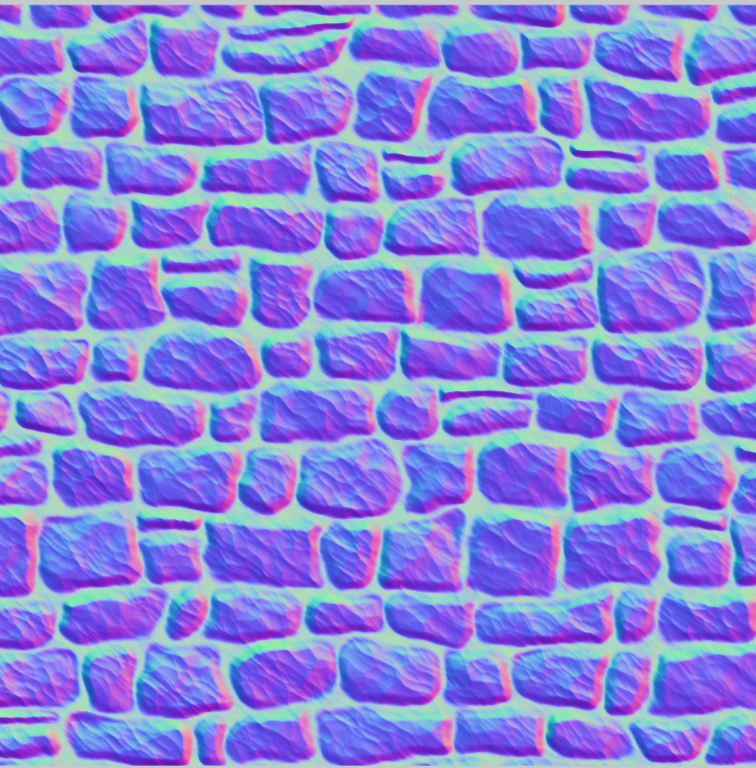
Write a WebGL 2 fragment shader that draws this texture map.

```glsl
#version 300 es
precision highp float;
// Tangent-space normal map of a rough stone wall laid in uneven courses.
// Rounded boxes in jittered rows form the stones, stretched cellular noise
// chisels their faces, and the height differences become the normal colour.
uniform vec2 u_resolution;
out vec4 fragColor;

const float ROWS = 12.2;
const float COLUMNS = 8.6;
const vec2 JOINT = vec2(0.0004, 0.0017);
const vec2 FACE_TILT = vec2(-0.06, -0.31);
const vec2 MORTAR_TILT = vec2(0.42, 1.25);
const vec3 BORDER_COLOR = vec3(0.77, 0.79, 0.79);

float hash(vec2 p) {
    vec3 q = fract(p.xyx * vec3(0.1031, 0.1130, 0.0973));
    q += dot(q, q.yzx + 33.33);
    return fract((q.x + q.y) * q.z);
}

vec2 hash2(vec2 p) {
    return vec2(hash(p), hash(p + 47.3));
}

// Layered sines for bends and lumps
float waves(vec2 p, float phase) {
    return 0.5 * sin(p.x + 1.7 * p.y + phase)
         + 0.3 * sin(2.3 * p.x - 1.9 * p.y + 2.1 * phase)
         + 0.2 * sin(3.1 * p.x + 4.3 * p.y + 3.7 * phase);
}

// Squared distance to the nearest scattered point
float cellular(vec2 p) {
    vec2 cell = floor(p);
    float nearest = 4.0;
    for (int y = -1; y <= 1; y++)
    for (int x = -1; x <= 1; x++) {
        vec2 id = cell + vec2(x, y);
        vec2 d = id + hash2(id + 100.0) - p;
        nearest = min(nearest, dot(d, d));
    }
    return nearest;
}

// Chisel marks running down to the right
float grain(vec2 p) {
    p += 0.006 * vec2(waves(p * 31.0, 1.0), waves(p * 37.0, 4.0));
    vec2 q = vec2(dot(p, vec2(0.77, -0.64)), dot(p, vec2(0.64, 0.77)));
    return 0.0066 * cellular(q * vec2(25.0, 45.0))
         + 0.0034 * cellular(q * vec2(52.0, 98.0) + 9.0);
}

// Jittered interval around x: lower edge, upper edge, index
float edgeAt(float i, float seed, float jitter) {
    return i + jitter * (hash(vec2(i + 20.0, seed)) - 0.5);
}

vec3 span(float x, float seed, float jitter) {
    float i = floor(x);
    i += step(edgeAt(i + 1.0, seed, jitter), x) - step(x, edgeAt(i, seed, jitter));
    return vec3(edgeAt(i, seed, jitter), edgeAt(i + 1.0, seed, jitter), i);
}

float roundedBox(vec2 p, vec2 halfSize, float radius) {
    vec2 d = abs(p) - halfSize + radius;
    return min(max(d.x, d.y), 0.0) + length(max(d, 0.0)) - radius;
}

// Height of the wall in x, share of stone against mortar in y
vec2 wall(vec2 p) {
    vec2 bent = p + vec2(0.010, 0.013) * vec2(waves(p * 13.0, 2.0), waves(p * 9.0, 5.0));
    bent += 0.0045 * vec2(waves(p * 33.0, 3.0), waves(p * 29.0, 1.0));

    // Course and stone bounds; some stones carry a low one on top
    vec3 row = span(bent.y * ROWS, 3.0, 0.42);
    float shift = 7.0 * hash(vec2(row.z, 11.0));
    vec3 column = span(bent.x * COLUMNS + shift, row.z + 31.0, 0.66);
    vec2 low = vec2((column.x - shift) / COLUMNS, row.x / ROWS);
    vec2 high = vec2((column.y - shift) / COLUMNS, row.y / ROWS);
    vec2 id = vec2(column.z, row.z) + 50.0;
    if (hash(id + 5.0) < 0.08) {
        float cut = mix(low.y, high.y, 0.66);
        if (bent.y < cut) high.y = cut;
        else { low.y = cut; id += 70.0; }
    }

    // Tapered outline with uneven corners
    vec2 halfSize = 0.5 * (high - low) - JOINT;
    vec2 q = bent - 0.5 * (low + high);
    vec2 taper = 0.16 * (hash2(id + 8.0) - 0.5);
    q *= 1.0 + abs(taper) + taper * clamp(q.yx / halfSize.yx, -1.0, 1.0);
    float radius = mix(0.008, 0.036, hash(id + 3.0 * sign(q)));
    radius = min(radius, 0.85 * min(halfSize.x, halfSize.y));
    float outline = roundedBox(q, halfSize, radius);
    outline += 0.0013 * waves(p * 85.0, 6.3 * hash(id)) + 0.0014 * waves(p * 21.0, 4.0);

    // Rim, dome, lean and lumps of the face
    float rim = smoothstep(0.0025, -0.014, outline);
    vec2 r = q / halfSize;
    float face = 0.008 * (1.0 - dot(r, r)) + dot(q, 0.5 * (hash2(id + 17.0) - 0.5));
    face += 0.0048 * waves(p * 38.0, 6.3 * hash(id + 2.0));
    float stone = smoothstep(0.0055, -0.0055, outline);
    float roughness = mix(0.75, mix(0.75, 1.35, hash(id + 29.0)), rim);
    return vec2(rim * (0.011 + face) + roughness * grain(p), stone);
}

void main() {
    vec2 p = gl_FragCoord.xy / u_resolution.y;
    vec2 e = vec2(0.0019, 0.0);
    vec2 slope = vec2(wall(p - e.xy).x - wall(p + e.xy).x,
                      wall(p - e.yx).x - wall(p + e.yx).x) / (2.0 * e.x);
    slope *= mix(vec2(1.0), vec2(0.55, 0.55), step(slope, vec2(0.0)));
    vec2 mortarTilt = MORTAR_TILT * (1.0 + 0.4 * waves(p * 47.0, 2.0));
    slope += mix(mortarTilt, FACE_TILT, wall(p).y);
    slope.x += 0.15 * slope.y;
    vec3 color = 0.5 + 0.46 * normalize(vec3(slope, 1.0));

    // Pale strips along the top and bottom
    float border = smoothstep(0.992, 0.995, p.y) + smoothstep(0.004, 0.002, p.y);
    fragColor = vec4(mix(color, BORDER_COLOR, border), 1.0);
}
```
